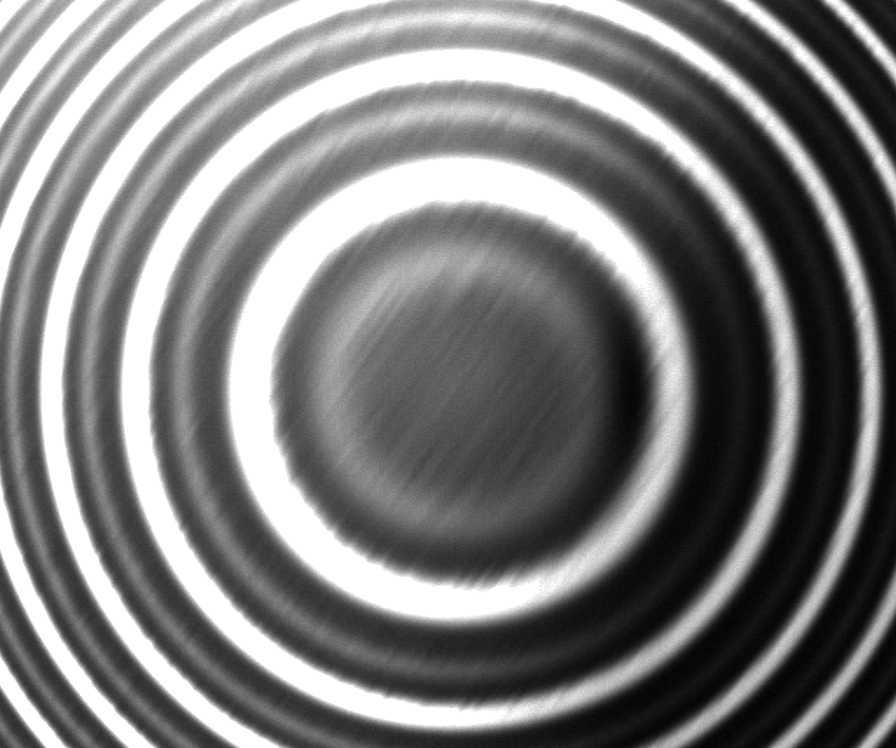
A WebGL 2 fragment shader for this pattern:

```glsl
#version 300 es
precision highp float;
// Concentric interference fringes: bright rings with faint companions under uneven light.

uniform vec2 u_resolution;
out vec4 fragColor;

float hash(vec2 p) {
    return fract(sin(dot(p, vec2(127.1, 311.7))) * 43758.5453);
}

float valueNoise(vec2 p) {
    vec2 cell = floor(p);
    vec2 f = fract(p);
    f = f * f * (3.0 - 2.0 * f);
    float low = mix(hash(cell), hash(cell + vec2(1.0, 0.0)), f.x);
    float high = mix(hash(cell + vec2(0.0, 1.0)), hash(cell + vec2(1.0, 1.0)), f.x);
    return mix(low, high, f.y);
}

// Soft fringe repeated once per unit of order, centred on the given phase
float fringe(float order, float phase, float width, float sharpness) {
    float d = abs(fract(order - phase + 0.5) - 0.5);
    return exp(-pow(d / width, sharpness));
}

void main() {
    vec2 uv = gl_FragCoord.xy / u_resolution;
    vec2 pos = gl_FragCoord.xy / u_resolution.y;
    vec2 fromCentre = pos - vec2(0.617, 0.477);
    float r2 = dot(fromCentre, fromCentre);

    // Equal steps in squared radius make the rings crowd outward
    float order = r2 / 0.1099;

    // Fine diagonal brushing and grain
    vec2 along = vec2(0.57, 0.82);
    vec2 brushed = vec2(dot(pos, vec2(along.y, -along.x)), dot(pos, along));
    float streak = valueNoise(brushed * vec2(130.0, 14.0)) - 0.5;
    streak += 0.6 * (valueNoise(brushed * vec2(60.0, 6.0) + 31.0) - 0.5);
    float grain = hash(floor(pos * 428.0)) - 0.5;
    order += 0.012 * streak;

    // Light fades toward the right, and haze gathers at the upper left
    float tilted = uv.x - 0.2 * (uv.y - 0.5);
    float shade = smoothstep(0.4, 0.85, tilted);
    float haze = (0.2 + 0.42 * uv.y * uv.y) * (1.0 - 0.88 * shade);
    haze += 0.1 * exp(-r2 * 45.0);

    // Dark crescent inside the first ring
    vec2 crescent = (pos - vec2(0.842, 0.495)) / vec2(0.045, 0.11);
    haze -= 0.09 * exp(-dot(crescent, crescent));

    // Main rings and their dimmer companions
    float mainGain = mix(1.6, 0.68 + 0.22 * uv.y, smoothstep(0.42, 0.76, tilted));
    float faintGain = mix(0.24 + 0.08 * uv.y, 0.05, shade);
    float light = haze;
    light += mainGain * fringe(order, 0.735, 0.14, 2.5);
    light += faintGain * fringe(order, 0.275, 0.11, 2.0);

    light *= 1.0 + 0.13 * streak;
    light += grain * (0.02 + 0.05 * min(light, 1.0));
    fragColor = vec4(vec3(clamp(light, 0.0, 1.0)), 1.0);
}
```
